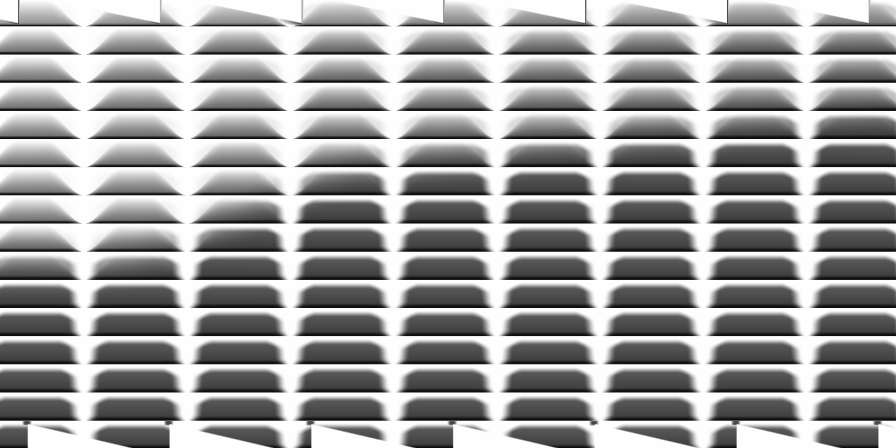
This pattern is drawn by a WebGL 1 fragment shader. Its source:

```glsl
precision highp float;
uniform vec2 u_resolution;

// Height of the lower dark zone along the canvas
float zoneEdge(float x) {
  return mix(0.39, 0.62, smoothstep(0.1, 0.45, x)) + 0.22 * max(x - 0.45, 0.0);
}

// Pale bell: a low hump with a soft rim
float bellInk(float x, float h, float strength) {
  float top = 0.95 * (1.0 - smoothstep(0.14, 0.51, x));
  float r = clamp(h / max(top, 0.001), 0.0, 1.0);
  return strength * (1.0 - 0.6 * h) * (1.0 - pow(r, 2.4));
}

// Dark slat: steep soft sides flaring at the foot, rounded shoulders
float slatInk(float x, float h) {
  float halfWidth = 0.5 - 0.035 * smoothstep(0.0, 0.25, h) - 0.03 * h * h;
  float side = 1.0 - smoothstep(halfWidth - 0.12, halfWidth, x);
  float shoulder = 0.94 - 0.22 * smoothstep(0.25, 0.45, x);
  float top = 1.0 - smoothstep(shoulder - 0.25, shoulder, h);
  return mix(0.8, 0.62, h) * side * top;
}

// Ink of one louver: c.x runs from -0.5 to 0.5, c.y from 0 at its lower edge
float louverInk(vec2 c, float dark, float strength, float aa) {
  float x = abs(c.x);
  float body = mix(bellInk(x, c.y, strength), slatInk(x, c.y), dark);
  float lip = 1.0 - smoothstep(0.05, mix(0.15, 0.2, dark), c.y);
  lip *= 1.0 - smoothstep(0.36, 0.5, x + 0.4 * c.y);
  return mix(body, 0.97, lip) * smoothstep(0.0, aa, c.y);
}

// Sloped plates hanging from the upper border
float upperPlates(float ink, vec2 p, float px) {
  float q = fract(p.x * 6.32 - 0.132);
  float d = 1.0 - p.y;
  float gap = d - 0.065 * (q - 0.2);
  float strip = 1.0 - smoothstep(0.055, 0.055 + px, d);
  float shadow = smoothstep(0.78, 1.0, q) * (1.0 - smoothstep(0.0, 0.012, gap));
  float seam = 1.0 - smoothstep(0.003, 0.012, min(q, 1.0 - q));
  ink = max(ink * mix(1.0, 0.75, strip), strip * max(0.75 * shadow, 0.3 * seam));
  float plate = 1.0 - smoothstep(-px, px, gap);
  return ink * (1.0 - plate * smoothstep(0.0, 0.008, 1.0 - q));
}

// Sloped plates standing on the lower border
float lowerPlates(float ink, vec2 p, float px) {
  float q = fract(p.x * 6.32 - 0.19);
  float gap = p.y - 0.054 + 0.073 * q;
  float corner = 1.0 - smoothstep(0.01, 0.04, min(q, 1.0 - q));
  corner *= 1.0 - smoothstep(0.002, 0.008, abs(p.y - 0.056));
  ink = max(ink, 0.75 * corner);
  float plate = 1.0 - smoothstep(-px, px, gap);
  plate *= smoothstep(0.0, 0.012, q) * (1.0 - smoothstep(0.76, 0.8, q));
  return ink * (1.0 - plate);
}

void main() {
  vec2 p = gl_FragCoord.xy / u_resolution;
  float px = 1.0 / u_resolution.y;

  // Louver grid
  vec2 grid = p * vec2(8.683, 15.907) - vec2(0.814, 0.953);
  vec2 cell = fract(grid) - vec2(0.5, 0.0);

  // Shading drifts from pale bells to dark rounded slats
  float depth = p.y - zoneEdge(p.x);
  float dark = 1.0 - smoothstep(-0.06, 0.11, depth);
  dark = max(dark, 0.35 * p.x);
  float strength = 0.6 + 0.14 * p.x;

  float ink = louverInk(cell, dark, strength, 15.907 * px);
  ink *= 1.0 + 0.08 * exp(-300.0 * depth * depth) * (1.0 - ink);
  ink = upperPlates(ink, p, px);
  ink = lowerPlates(ink, p, px);
  gl_FragColor = vec4(vec3(0.995 - 0.97 * ink), 1.0);
}
```
